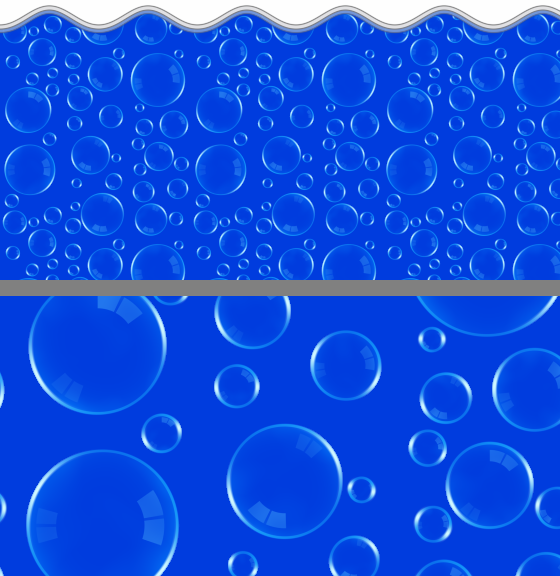
Top: the whole. Bottom: its middle third, enlarged.
Reproduce this pattern procedurally as a Shadertoy shader.

```glsl
// Glossy air bubbles in blue water below a wavy silver ribbon.

const float TILE = 0.682;      // period of the bubble layout
const float GAP = 0.007;       // least space between bubbles
const vec2 RADII[3] = vec2[3](vec2(0.05, 0.1), vec2(0.025, 0.053), vec2(0.017, 0.03));

const vec3 WATER = vec3(0.0, 0.235, 0.87);
const vec3 GLOW = vec3(0.01, 0.41, 0.95);
const vec3 RIM = vec3(0.08, 0.6, 0.97);
const vec3 SPARKLE = vec3(0.82, 0.97, 1.0);
const vec3 PANE = vec3(0.16, 0.5, 0.94);

vec2 hash2(vec2 s) {
    vec3 q = fract(s.xyx * vec3(0.1031, 0.1030, 0.0973));
    q += dot(q, q.yzx + 33.33);
    return fract((q.xx + q.yz) * q.zy);
}

float corner(vec2 cell, vec2 f, vec2 o) {
    return dot(hash2(cell + o) * 2.0 - 1.0, f - o);
}

float gradientNoise(vec2 p) {
    vec2 i = floor(p), f = p - i, u = f * f * (3.0 - 2.0 * f);
    return mix(mix(corner(i, f, vec2(0, 0)), corner(i, f, vec2(1, 0)), u.x),
               mix(corner(i, f, vec2(0, 1)), corner(i, f, vec2(1, 1)), u.x), u.y);
}

// Soft mask of the interval |x| < halfWidth
float band(float x, float halfWidth, float soft) {
    return 1.0 - smoothstep(halfWidth - soft, halfWidth + soft, abs(x));
}

// Layout: three staggered, jittered grids from large to small bubbles
float cellCount(int level) { return 3.0 * float(level + 1); }

float stagger(float column, float cells) {
    return hash2(vec2(mod(column, cells) + 5.0, cells)).x;
}

vec2 cellId(vec2 p, int level, int k) {
    float cells = cellCount(level);
    vec2 g = p * cells / TILE;
    float column = floor(g.x) + float(k % 3 - 1);
    return vec2(column, floor(g.y - stagger(column, cells)) + float(k / 3 - 1));
}

// Centre, radius and seed
vec4 candidate(vec2 id, int level) {
    float cells = cellCount(level), cell = TILE / cells;
    vec2 key = mod(id, cells);
    float size = fract((key.x + key.y * cells) * 0.618);
    float r = mix(RADII[level].x, RADII[level].y, pow(size, 1.3));
    vec2 jitter = hash2(key + 17.0 * cells) * 2.0 - 1.0;
    vec2 centre = (id + 0.5 + vec2(0.0, stagger(id.x, cells))) * cell;
    return vec4(centre + jitter * max(0.5 * cell - r, 0.0), r, hash2(key + 71.3).y);
}

float fitRadius(float r, float clearance, int level) {
    r = min(r, clearance - GAP);
    return r < RADII[level].x * 0.9 ? 0.0 : r;
}

float largeClearance(vec2 p) {
    float d = 1.0;
    for (int k = 0; k < 9; k++) {
        vec4 b = candidate(cellId(p, 0, k), 0);
        d = min(d, length(p - b.xy) - b.z);
    }
    return d;
}

float mediumClearance(vec2 p) {
    float d = 1.0;
    for (int k = 0; k < 9; k++) {
        vec4 b = candidate(cellId(p, 1, k), 1);
        float r = fitRadius(b.z, largeClearance(b.xy), 1);
        if (r > 0.0) d = min(d, length(p - b.xy) - r);
    }
    return d;
}

// Curved window reflection split in two panes
float windowPanes(vec2 q, float angle, float radius, float span, float soft) {
    float c = cos(angle), s = sin(angle);
    vec2 v = vec2(c * q.x + s * q.y, c * q.y - s * q.x);
    float arc = atan(v.y, v.x) * radius;
    return band(length(q) - radius, 0.13, soft) * band(arc, span, soft)
         * (1.0 - 0.8 * band(arc, 0.02, soft));
}

vec3 shadeBubble(vec3 col, vec2 p, vec4 b, float px) {
    vec2 q = (p - b.xy) / b.z;
    float rr = length(q), soft = px / b.z;
    float angle = (b.w < 0.5 ? 0.6 : 4.1) + 0.5 * sin(b.w * 50.0);
    float turn = atan(q.y, q.x) - angle;
    float inside = 1.0 - smoothstep(1.0 - soft, 1.0 + soft, rr);
    float cloud = gradientNoise(q * 1.8 + b.w * 40.0);

    float side = 0.5 + 0.5 * cos(2.0 * turn + 0.5);
    float glow = pow(min(rr, 1.0), 5.0) * (0.3 + 0.7 * side) + 0.7 * max(cloud, 0.0) * rr;
    col = mix(col, GLOW, inside * clamp(glow, 0.0, 1.0));

    float panes = windowPanes(q, angle, 0.68, 0.32, soft)
                + 0.45 * windowPanes(q, angle + 3.0, 0.74, 0.2, soft);
    col = mix(col, PANE, panes * (0.6 + 0.5 * cloud));

    float edge = (rr - 1.0) * b.z + 0.002;
    float rim = band(edge, 0.0015, px);
    col = mix(col, RIM, rim * (0.5 + 0.45 * side));
    float spark = exp(-9.0 * (1.0 - cos(turn - 2.5))) + exp(-12.0 * (1.0 - cos(turn + 0.8)));
    return mix(col, SPARKLE, min(spark, 1.0) * band(edge, 0.0025, px + 0.001));
}

vec3 bubbles(vec3 col, vec2 p, float px) {
    for (int level = 0; level < 3; level++)
        for (int k = 0; k < 9; k++) {
            vec4 b = candidate(cellId(p, level, k), level);
            if (length(p - b.xy) > b.z + px) continue;
            float clearance = 1.0;
            if (level > 0) clearance = largeClearance(b.xy);
            if (level > 1) clearance = min(clearance, mediumClearance(b.xy));
            b.z = fitRadius(b.z, clearance, level);
            if (b.z > 0.0) col = shadeBubble(col, p, b, px);
        }
    return col;
}

// Silver ribbon with a translucent lower edge; white above it
vec3 waveRibbon(vec3 col, vec2 p, float px) {
    float k = 6.28318 / 0.3525, amp = 0.034;
    float slope = amp * k * sin(k * p.x);
    float depth = (0.948 - amp * cos(k * p.x) - p.y) / sqrt(1.0 + slope * slope);
    col = mix(col, vec3(0.09, 0.27, 0.68), 0.6 * (1.0 - smoothstep(0.029, 0.039, depth)));
    col = mix(col, vec3(0.52, 0.64, 0.86), 0.85 * (1.0 - smoothstep(0.03 - px, 0.03 + px, depth)));
    col = mix(col, vec3(0.36, 0.42, 0.6), 0.85 * band(depth - 0.03, 0.0018, px));
    col = mix(col, vec3(0.88, 0.88, 0.89), 1.0 - smoothstep(0.018 - px, 0.018 + px, depth));
    col = mix(col, vec3(0.45, 0.46, 0.49), 0.9 * band(depth - 0.018, 0.002, px));
    col = mix(col, vec3(0.5), 0.9 * band(depth - 0.003, 0.002, px));
    return mix(col, vec3(0.995), 1.0 - smoothstep(-px, px, depth));
}

void mainImage(out vec4 fragColor, in vec2 fragCoord) {
    vec2 p = fragCoord / iResolution.y;
    float px = 0.7 / iResolution.y;
    vec3 col = bubbles(WATER, p, px);
    fragColor = vec4(waveRibbon(col, p, px), 1.0);
}
```
